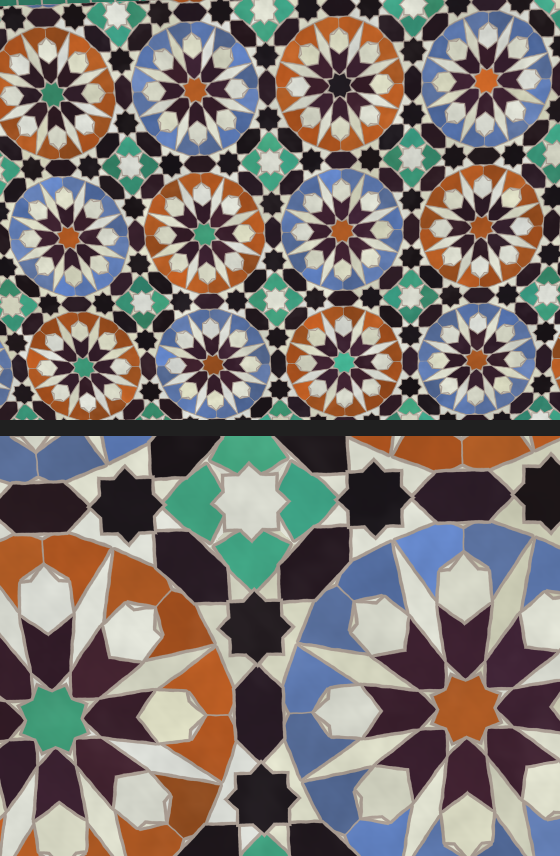
Top: the whole. Bottom: its middle third, enlarged.
A Shadertoy shader for this pattern:

```glsl
// Glazed mosaic: eight-fold rosettes on an octagon-and-square lattice, seen slightly askew.
const vec3 WHITE  = vec3(0.85, 0.86, 0.84);
const vec3 CREAM  = vec3(0.83, 0.83, 0.73);
const vec3 BLACK  = vec3(0.105, 0.085, 0.10);
const vec3 PLUM   = vec3(0.24, 0.13, 0.19);
const vec3 ORANGE = vec3(0.64, 0.33, 0.13);
const vec3 BLUE   = vec3(0.35, 0.46, 0.67);
const vec3 GREEN  = vec3(0.22, 0.57, 0.46);
const vec3 GROUT  = vec3(0.65, 0.60, 0.56);
const float JOINT = 0.008;      // grout width around a tile, in cells
const float STAR = 0.060;       // half side of the squares forming a star
const float VERTEX_Y = 0.2071;  // half side of a unit-width octagon
const float BORDER = -0.58;     // lattice height of the top border
const float ROUGH = 0.0018;     // hand-cut unevenness
const float SECTOR = 0.78539816;

// Lattice to canvas, in canvas heights with y pointing down
const mat3 VIEW = mat3(0.3363, -0.0125, -0.007,
                       0.0477, 0.3701, 0.052,
                       0.1250, 0.2257, 1.0);

// Half outlines: x runs outward along the axis, y away from it
const vec2[6] PETAL = vec2[6](vec2(0.025, -0.046), vec2(0.115, 0.044), vec2(0.245, 0.062),
                              vec2(0.163, -0.05), vec2(0.163, -0.05), vec2(0.163, -0.05));
const vec2[6] SHIELD = vec2[6](vec2(0.168, -0.05), vec2(0.252, 0.062), vec2(0.325, 0.056),
                               vec2(0.327, 0.032), vec2(0.365, 0.0), vec2(0.42, -0.05));
const vec2[6] CHEVRON = vec2[6](vec2(0.374, 0.002), vec2(0.425, 0.002), vec2(0.445, 0.045),
                                vec2(0.402, 0.160), vec2(0.264, 0.066), vec2(0.336, 0.060));
const vec2[6] LEAF = vec2[6](vec2(0.12, -0.04), vec2(0.092, 0.0), vec2(0.067, 0.028),
                             vec2(0.100, 0.088), vec2(0.160, 0.050), vec2(0.26, -0.05));

float edgeWidth;

float hash(vec2 p) { return fract(sin(dot(p, vec2(127.1, 311.7))) * 4375.85); }

mat2 rot(float a) { float c = cos(a), s = sin(a); return mat2(c, s, -s, c); }

// Layered sines for uneven cuts and glaze
float waves(vec2 p) {
    float sum = 0.0, gain = 0.5;
    for (int i = 0; i < 4; i++) {
        sum += gain * sin(p.x + 1.7 * sin(p.y)) * sin(p.y * 1.1 + float(i));
        p = rot(0.9) * p * 1.9;
        gain *= 0.6;
    }
    return sum;
}

float polygon(vec2 p, vec2[6] v) {
    float d = 1e3, side = 1.0;
    for (int i = 0; i < 6; i++) {
        vec2 a = v[i], e = v[(i + 5) % 6] - a, w = p - a;
        vec2 off = w - e * clamp(dot(w, e) / max(dot(e, e), 1e-8), 0.0, 1.0);
        d = min(d, dot(off, off));
        bvec3 c = bvec3(p.y >= a.y, p.y < a.y + e.y, e.x * w.y > e.y * w.x);
        if (all(c) || all(not(c))) side = -side;
    }
    return side * sqrt(d);
}

float star(vec2 p) {
    p = abs(p);
    return min(max(p.x, p.y), (p.x + p.y) * 0.7071) - STAR;
}

float hexagon(vec2 p) {
    p = abs(p);
    return max(p.x - 0.056, dot(p, vec2(0.72, 0.694)) - 0.082);
}

float cover(float d) { return 1.0 - smoothstep(-edgeWidth, edgeWidth, d); }

void lay(inout vec3 col, float d, vec3 tile) {
    col = mix(col, GROUT, cover(d - JOINT));
    col = mix(col, tile, cover(d));
}

// Firing differences between tiles
vec3 fired(vec3 base, vec2 id) {
    float h = hash(id);
    return base * (0.84 + 0.32 * h) * mix(vec3(1.05, 0.98, 0.92), vec3(0.97, 1.0, 1.04), hash(id + 7.3));
}

vec3 paleTile(vec2 id) { return mix(WHITE, CREAM, hash(id)) * (0.95 + 0.09 * hash(id + 3.1)); }

void mainImage(out vec4 fragColor, in vec2 fragCoord) {
    vec2 canvas = vec2(fragCoord.x, iResolution.y - fragCoord.y) / iResolution.y;
    vec3 h = inverse(VIEW) * vec3(canvas, 1.0);
    vec2 uv = h.xy / h.z;
    edgeWidth = 2.2 / iResolution.y;
    uv += ROUGH * vec2(waves(uv * 43.0), waves(uv.yx * 47.0 + 5.0));

    // Fold each cell into one eighth, mirrored about its axis
    vec2 cell = round(uv), p = uv - cell;
    float angle = atan(p.y, p.x), k = round(angle / SECTOR);
    vec2 q = rot(-k * SECTOR) * p;
    float side = q.y < 0.0 ? -1.0 : 1.0;
    q.y = abs(q.y);
    vec2 id = cell * 17.0 + vec2(mod(k, 8.0), 0.0);
    vec2 hexId = round(40.0 * (cell + rot(k * SECTOR) * vec2(0.5, 0.0)));
    vec2 starId = round(40.0 * (cell + rot(k * SECTOR) * vec2(0.5, VERTEX_Y * side)));

    // Rosette
    bool warm = mod(cell.x + cell.y, 2.0) < 0.5;
    vec3 rim = warm ? ORANGE : BLUE;
    vec3 heart = warm ? GREEN : ORANGE;
    if (cell.x - cell.y == 2.0) heart = cell.y < 0.5 ? BLACK : ORANGE;
    vec3 col = paleTile(cell * 17.0 + floor(angle / SECTOR));
    lay(col, polygon(q, CHEVRON), fired(rim, id + vec2(0.0, side)));
    lay(col, polygon(q, SHIELD), paleTile(id + 5.0));
    lay(col, polygon(q, PETAL), fired(mix(PLUM, BLACK, 0.5 * hash(cell + 2.0)), id + 9.0));
    lay(col, star(rot(SECTOR * 0.5) * q), fired(heart * 1.08, cell));

    // Square between four octagons
    vec2 corner = floor(uv) + 0.5, c = uv - corner;
    float turn = round(atan(c.y, c.x) / (2.0 * SECTOR));
    vec2 leaf = rot(-turn * 2.0 * SECTOR) * c;
    lay(col, polygon(vec2(leaf.x, abs(leaf.y)), LEAF), fired(GREEN, corner * 9.0 + mod(turn, 4.0)));
    lay(col, star(c), paleTile(corner));

    // Dark chain along the octagon sides
    lay(col, hexagon(q - vec2(0.5, 0.0)), fired(mix(BLACK, PLUM, 0.6 * hash(hexId + 1.0)), hexId));
    lay(col, star(q - vec2(0.5, VERTEX_Y)), fired(BLACK, starId));

    // Plain green border above the field
    vec2 brick = vec2(uv.x * 6.0, (uv.y - BORDER) * 16.0);
    vec2 b = abs(fract(brick) - 0.5);
    vec3 band = mix(GREEN * 0.8, GROUT, smoothstep(0.43, 0.48, max(b.x, b.y)));
    col = mix(col, band, cover(uv.y - BORDER));

    // Glaze mottling and soft sheen
    col *= 1.0 + 0.05 * waves(uv * 19.0);
    col += 0.025 * smoothstep(0.1, 0.6, waves(uv * 7.0 + 2.0));
    fragColor = vec4(clamp(col, 0.0, 1.0), 1.0);
}
```
